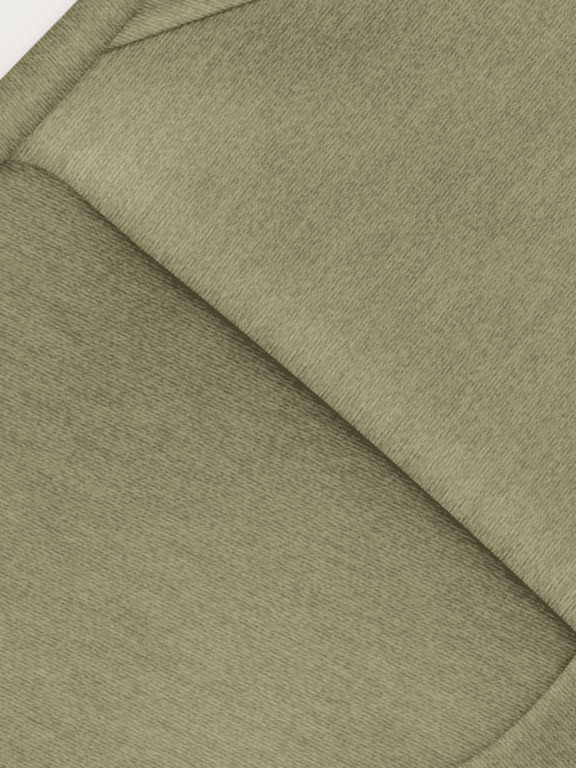
Write a WebGL 2 fragment shader that draws this texture.

```glsl
#version 300 es
precision highp float;

uniform vec2 u_resolution;
out vec4 outColor;

// Palette
const vec3 DEEP = vec3(0.29, 0.26, 0.175);
const vec3 OLIVE = vec3(0.55, 0.54, 0.41);
const vec3 PALE = vec3(0.74, 0.73, 0.60);
const vec3 BACKDROP = vec3(0.935, 0.925, 0.915);

// Layout, in canvas widths
const float ASPECT = 4.0 / 3.0;
const vec2 FOLD_DIR = vec2(0.75, -0.661);
const vec2 FOLD_NORMAL = vec2(0.661, 0.75);
const float FOLD_SLOPE = -0.882;

// Cloth
const float RIB_PITCH = 0.0088;
const float KNIT_PITCH = 0.0068;
const float KNIT_DEPTH = 0.12;
const float GRAIN_DEPTH = 0.26;
const float STREAK_DEPTH = 0.09;
const float MOTTLE_DEPTH = 0.10;
const float TAU = 6.2831853;

float hash(vec2 p) {
  vec3 q = fract(vec3(p.xyx) * 0.1031);
  q += dot(q, q.yzx + 33.33);
  return fract((q.x + q.y) * q.z);
}

float noise(vec2 p) {
  vec2 i = floor(p), f = fract(p);
  f = f * f * (3.0 - 2.0 * f);
  return mix(mix(hash(i), hash(i + vec2(1, 0)), f.x),
             mix(hash(i + vec2(0, 1)), hash(i + vec2(1, 1)), f.x), f.y);
}

float fbm(vec2 p) {
  float sum = 0.0, amp = 0.5;
  for (int i = 0; i < 4; i++) {
    sum += amp * noise(p);
    p = p * 2.03 + 17.3;
    amp *= 0.5;
  }
  return sum;
}

float blob(vec2 p, vec2 center, vec2 radius) {
  vec2 q = (p - center) / radius;
  return exp(-dot(q, q));
}

float ridge(float d, float width) { return exp(-d * d / (width * width)); }
float fade(float d, float reach) { return exp(-max(d, 0.0) / reach); }

// Boundary curves, as heights over x
float foldHeight(float x) {
  float leftDroop = 3.7 * pow(max(0.13 - x, 0.0), 2.0);
  float bulge = 0.11 * max(x - 0.25, 0.0) * (1.0 - x);
  return 1.003 + FOLD_SLOPE * (x - 0.13) - leftDroop + bulge;
}
float bandInner(float x) { return 1.047 + x + 0.54 * x * x; }
float bandOuter(float x) { return 1.194 + 1.03 * x; }
float seamHeight(float x) { return 1.243 + 0.345 * (x - 0.182); }
float cornerHeight(float x) {
  float t = max(x - 0.79, 0.0);
  return 0.52 * (x - 0.79) + 2.0 * t * t;
}

vec3 clothColor(float tone) {
  vec3 c = mix(DEEP, OLIVE, clamp(tone * 2.0, 0.0, 1.0));
  return mix(c, PALE, clamp(tone * 2.0 - 1.0, 0.0, 1.0));
}

// Rows across the axis, broken into stitches, with grain and yarn streaks
float knit(vec2 p, vec2 axis, float pitch) {
  vec2 q = vec2(dot(p, axis), dot(p, vec2(-axis.y, axis.x))) / pitch;
  q += 0.3 * (noise(p * 50.0) - 0.5);
  float cells = sin(TAU * q.x) * (0.65 + 0.35 * sin(TAU * q.y * 0.7));
  float grain = noise(q * vec2(2.1, 1.3)) - 0.5;
  float streak = noise(q * vec2(0.75, 0.12)) - 0.5;
  return KNIT_DEPTH * cells + GRAIN_DEPTH * grain + STREAK_DEPTH * streak;
}

void main() {
  vec2 p = gl_FragCoord.xy / u_resolution * vec2(1.0, ASPECT);
  float px = 1.2 / u_resolution.x;
  float mottle = MOTTLE_DEPTH * (fbm(p * 5.0) - 0.47);

  // Lower panel, shaded beneath the fold
  float fold = (p.y - foldHeight(p.x)) * 0.75;
  float shadowGain = smoothstep(0.02, 0.35, p.x);
  float lower = 0.52 + mottle + knit(p, vec2(0.45, 0.893), KNIT_PITCH);
  lower -= mix(0.22, 0.48, shadowGain) * fade(-fold, 0.014);
  lower -= mix(0.04, 0.22, shadowGain) * fade(-fold, 0.10);
  lower += 0.09 * blob(p, vec2(0.4, 0.10), vec2(0.5, 0.28));
  lower -= 0.05 * blob(p, vec2(0.1, 0.65), vec2(0.25, 0.3));

  // Upper panel, with a rounded and ribbed edge
  float rib = sin(TAU * dot(p, FOLD_DIR + 0.15 * FOLD_NORMAL) / RIB_PITCH);
  float upper = 0.54 + mottle + knit(p, vec2(0.78, -0.626), KNIT_PITCH);
  upper += 0.08 * rib * fade(fold, 0.06) * smoothstep(0.0, 0.012, fold);
  upper += 0.10 * ridge(fold - 0.06, 0.06) - 0.22 * fade(fold, 0.012);
  upper += 0.14 * blob(p, vec2(0.25, 1.10), vec2(0.2, 0.13));
  upper -= 0.11 * blob(p, vec2(0.52, 1.25), vec2(0.22, 0.10));
  float tone = mix(lower, upper, smoothstep(-px, px, fold));

  // Inner hem strip behind the upper panel
  float seam = (p.y - seamHeight(p.x)) * 0.945;
  float strip = 0.56 + mottle + knit(p, vec2(0.33, 0.94), KNIT_PITCH);
  strip += 0.10 * ridge(seam - 0.018, 0.014) - 0.14 * ridge(seam - 0.045, 0.006);
  float seamMask = smoothstep(0.17, 0.19, p.x);
  tone -= 0.10 * fade(-seam, 0.012) * seamMask;
  tone = mix(tone, strip, smoothstep(-px, px, seam) * seamMask);
  tone -= 0.32 * ridge(seam, 0.0035) * seamMask;

  // Rolled left band and the crease along it
  float inner = (p.y - bandInner(p.x)) * 0.68;
  float outer = (p.y - bandOuter(p.x)) * 0.697;
  float band = 0.47 + mottle + knit(p, vec2(0.72, 0.694), KNIT_PITCH);
  band += 0.13 * ridge(inner - 0.045, 0.025);
  band -= 0.22 * fade(inner, 0.012) + 0.08 * fade(-outer, 0.015);
  tone -= 0.22 * fade(-inner, 0.010);
  tone = mix(tone, band, smoothstep(-px, px, inner));

  // Lower right hem
  float corner = (cornerHeight(p.x) - p.y) * 0.72;
  float hem = 0.48 + mottle + knit(p, vec2(0.7, 0.714), KNIT_PITCH);
  hem += 0.12 * ridge(corner - 0.014, 0.014);
  tone -= 0.26 * fade(-corner, 0.014);
  tone = mix(tone, hem, smoothstep(-px, px, corner));

  vec3 backdrop = BACKDROP - 0.05 * fade(outer, 0.012);
  vec3 color = mix(clothColor(tone), backdrop, smoothstep(-px, px, outer));
  outColor = vec4(color, 1.0);
}
```
